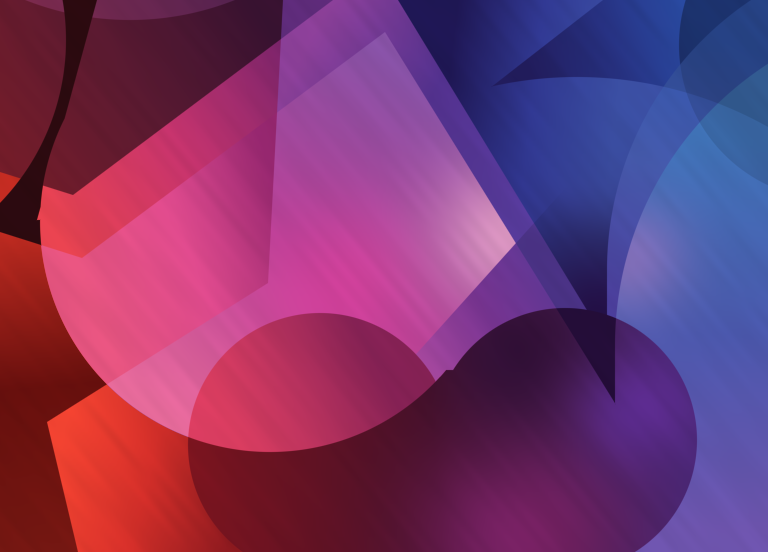
Reproduce this background procedurally as a Shadertoy shader.

```glsl
// Abstract background of overlapping translucent sheets, circles and blades from red through pink to blue.

const vec2 SHEET = vec2(7.68, 5.52); // design space, y runs downward

float hash(vec2 p) {
    vec3 q = fract(p.xyx * 0.1031);
    q += dot(q, q.yzx + 33.33);
    return fract((q.x + q.y) * q.z);
}

float noise(vec2 p) {
    vec2 i = floor(p), f = fract(p);
    f = f * f * (3.0 - 2.0 * f);
    vec2 e = vec2(0, 1);
    return mix(mix(hash(i), hash(i + e.yx), f.x),
               mix(hash(i + e), hash(i + e.yy), f.x), f.y);
}

// Signed distance to a line: positive below a rightward line, left of a downward one
float line(vec2 p, vec2 a, vec2 b) {
    vec2 d = normalize(b - a);
    return d.x * (p.y - a.y) - d.y * (p.x - a.x);
}

// Positive inside the circle
float disc(vec2 p, vec2 center, float radius) {
    return radius - length(p - center);
}

// Disc whose widest edge continues straight down
float arch(vec2 p, vec2 center, float radius) {
    return disc(vec2(p.x, min(p.y, center.y)), center, radius);
}

float mask(float d, float soft) {
    return smoothstep(-soft, soft, d);
}

vec3 ramp(vec2 p, vec2 a, vec2 b, vec3 c0, vec3 c1, vec3 c2) {
    float t = 2.0 * clamp(dot(p - a, b - a) / dot(b - a, b - a), 0.0, 1.0);
    return mix(mix(c0, c1, min(t, 1.0)), c2, max(t - 1.0, 0.0));
}

vec3 glow(vec3 col, vec2 p, vec2 center, float radius, vec3 tint) {
    vec2 d = (p - center) / radius;
    return mix(col, tint, exp(-dot(d, d)));
}

void mainImage(out vec4 fragColor, in vec2 fragCoord) {
    vec2 p = fragCoord / iResolution.xy * SHEET;
    p.y = SHEET.y - p.y;
    float px = 0.75 * SHEET.y / iResolution.y;

    // Shape distances
    float bowl = disc(p, vec2(2.7, 2.22), 2.3);
    float upper = min(-line(p, vec2(0.97, 0), vec2(0.41, 2.05)), 2.2 - p.y);
    float body = max(max(bowl, upper), p.x - 4.4);
    float outer = line(p, vec2(3.98, 0), vec2(6.1, 3.48));
    float inner = line(p, vec2(3.85, 0.32), vec2(6.18, 4.08));
    float foldTop = max(line(p, vec2(0, 1.72), vec2(0.73, 1.95)), line(p, vec2(0.73, 1.95), vec2(3.33, 0)));
    float foldLow = max(line(p, vec2(0, 2.32), vec2(0.82, 2.58)), line(p, vec2(0.82, 2.58), vec2(3.85, 0.32)));
    float page = max(-line(p, vec2(2.83, 0), vec2(2.68, 2.83)), -line(p, vec2(2.68, 2.83), vec2(0.47, 4.22)));
    page = min(page, -line(p, vec2(0.47, 4.22), vec2(0.78, 5.52)));
    float cut = line(p, vec2(4.18, 3.52), vec2(5.7, 1.83));
    float leftDisc = disc(p, vec2(-1.68, 0.4), 2.34);
    float lobeL = disc(p, vec2(3.2, 4.45), 1.32);
    float lobeR = disc(p, vec2(5.65, 4.4), 1.32);
    float bridge = min(min(1.22 - abs(p.x - 4.42), p.y - 3.7), -bowl);
    float blob = max(max(lobeL, lobeR), bridge);
    float hill = disc(p, vec2(5.77, 4.67), 3.9);
    float bladeOut = arch(p, vec2(9.32, 2.7), 3.25);
    float bladeIn = arch(p, vec2(9.5, 3.45), 3.35);
    float lit = mask(page, px);

    // Red ground and bright lower sheet
    vec3 col = ramp(p, vec2(0, 2.3), vec2(0.3, 5.5), vec3(0.76, 0.17, 0.13), vec3(0.4, 0.06, 0.05), vec3(0.46, 0.09, 0.07));
    vec3 red = ramp(p, vec2(0.6, 4.5), vec2(2.4, 4.9), vec3(0.94, 0.26, 0.19), vec3(0.82, 0.18, 0.16), vec3(0.55, 0.1, 0.12));
    col = mix(col, red, lit);

    // Folded band, running from red to violet
    vec3 band = ramp(p, vec2(0.5, 2.2), vec2(3.0, 0.7), vec3(0.9, 0.26, 0.31), vec3(0.77, 0.2, 0.42), vec3(0.48, 0.14, 0.42));
    vec3 violet = ramp(p, vec2(2.8, 1.0), vec2(5.2, 2.2), vec3(0.55, 0.25, 0.6), vec3(0.32, 0.19, 0.55), vec3(0.34, 0.23, 0.61));
    col = mix(col, mix(band, violet, lit), mask(body, px));

    // Pink sheet: shaded left half, luminous right half
    vec3 pink = ramp(p, vec2(0.8, 2.7), vec2(2.8, 1.9), vec3(0.9, 0.33, 0.5), vec3(0.87, 0.29, 0.55), vec3(0.58, 0.15, 0.43));
    vec3 bright = ramp(p, vec2(1.4, 4.0), vec2(3.9, 0.6), vec3(0.91, 0.42, 0.61), vec3(0.71, 0.25, 0.58), vec3(0.53, 0.32, 0.65));
    bright = glow(bright, p, vec2(3.4, 2.95), 0.8, vec3(0.81, 0.25, 0.6));
    bright = glow(bright, p, vec2(5.1, 2.35), 0.75, vec3(0.85, 0.58, 0.75));
    vec3 dusk = ramp(p, vec2(4.2, 3.6), vec2(5.6, 2.8), vec3(0.65, 0.28, 0.62), vec3(0.46, 0.2, 0.56), vec3(0.37, 0.22, 0.59));
    bright = mix(bright, dusk, mask(cut, px));
    col = mix(col, mix(pink, bright, lit), mask(min(min(foldLow, inner), body), px));

    // Dark upper left corner and curved strip
    vec3 wine = ramp(p, vec2(0.2, 1.8), vec2(2.7, 0.3), vec3(0.45, 0.11, 0.16), vec3(0.35, 0.1, 0.19), vec3(0.22, 0.07, 0.19));
    wine = mix(wine, vec3(0.37, 0.17, 0.48), lit);
    wine += vec3(0.1, 0.06, 0.12) * mask(disc(p, vec2(1.3, -2.65), 2.85), px) * (1.0 - lit);
    col = mix(col, wine, mask(-foldTop, px));
    col = mix(col, vec3(0.17, 0.04, 0.06), mask(min(min(-leftDisc, -body), -foldLow), px));

    // Blue field with its dark wedge
    vec3 blue = ramp(p, vec2(4.5, 0.7), vec2(6.2, 0.9), vec3(0.12, 0.09, 0.33), vec3(0.19, 0.22, 0.57), vec3(0.23, 0.31, 0.64));
    vec3 wedge = ramp(p, vec2(5.3, 0.7), vec2(6.9, 0.2), vec3(0.13, 0.11, 0.36), vec3(0.15, 0.19, 0.5), vec3(0.16, 0.29, 0.63));
    blue = mix(blue, wedge, mask(min(-hill, line(p, vec2(4.9, 0.88), vec2(6.03, 0))), px));
    blue = glow(blue, p, vec2(6.0, 3.2), 0.95, vec3(0.16, 0.07, 0.32));
    col = mix(col, blue, mask(-outer, px));
    col *= 1.0 - 0.15 * mask(min(cut, -inner), px) * smoothstep(1.8, 2.5, p.y);

    // Curved blades at the right
    vec3 rim = ramp(p, vec2(7.2, 0.4), vec2(6.1, 3.0), vec3(0.19, 0.33, 0.66), vec3(0.27, 0.35, 0.67), vec3(0.29, 0.24, 0.6));
    vec3 sky = ramp(p, vec2(7.3, 1.4), vec2(7.2, 5.3), vec3(0.25, 0.45, 0.72), vec3(0.29, 0.34, 0.67), vec3(0.43, 0.33, 0.68));
    sky = glow(sky, p, vec2(6.3, 2.6), 0.55, vec3(0.5, 0.43, 0.72));
    col = mix(col, rim, mask(bladeOut, px));
    col = mix(col, sky, mask(bladeIn, px));
    col *= 1.0 - 0.12 * mask(min(-hill, bladeOut), px) * step(p.y, 2.0);
    float corner = mask(disc(p, vec2(8.34, 0.45), 1.55), px);
    col *= 1.0 - corner * mix(0.32, 0.12, mask(bladeOut, px));

    // Twin-lobed shadow
    vec3 shade = ramp(p, vec2(1.9, 4.8), vec2(6.8, 4.3), vec3(0.49, 0.08, 0.12), vec3(0.26, 0.06, 0.15), vec3(0.28, 0.15, 0.45));
    shade = glow(shade, p, vec2(5.2, 5.4), 1.0, vec3(0.47, 0.13, 0.39));
    shade = glow(shade, p, vec2(5.2, 3.5), 0.7, vec3(0.19, 0.06, 0.21));
    shade = glow(shade, p, vec2(6.4, 4.1), 0.55, vec3(0.36, 0.17, 0.56));
    shade = mix(shade, vec3(0.14, 0.05, 0.22), mask(min(-inner, -bladeIn), px));
    vec3 rose = ramp(p, vec2(2.3, 4.2), vec2(3.7, 3.5), vec3(0.86, 0.24, 0.38), vec3(0.7, 0.19, 0.36), vec3(0.52, 0.13, 0.33));
    col = mix(col, mix(shade, rose, mask(bowl, px)), mask(blob, px));

    // Fine diagonal streaks
    vec2 grain = vec2(dot(p, vec2(0.64, 0.77)), dot(p, vec2(0.77, -0.64)));
    col *= 1.0 + 0.06 * (noise(grain * vec2(1.2, 13.0)) - 0.5);
    fragColor = vec4(col, 1.0);
}
```
